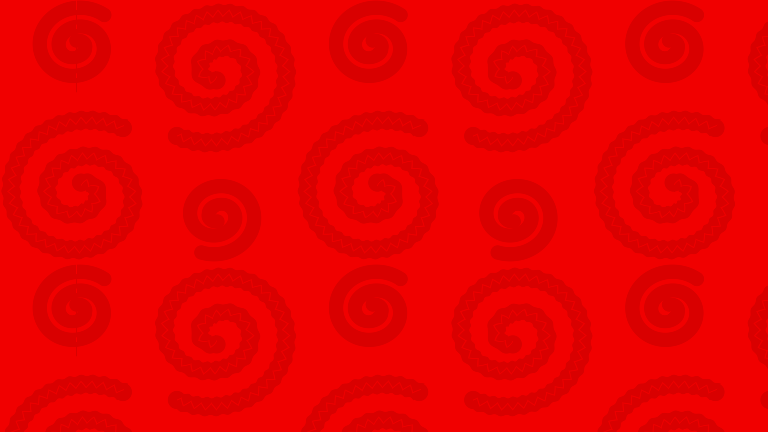
Reproduce this pattern procedurally as a Shadertoy shader.

```glsl
// Red tiled pattern of large zigzag-lined spirals and small plain spirals.

// Lengths are in units where the canvas is 432 high, measured from the top left.
const float CANVAS_HEIGHT = 432.0;
const vec2  TILE = vec2(296.3, 264.0);

const vec3 GROUND_RED = vec3(0.945, 0.0, 0.0);
const vec3 SPIRAL_RED = vec3(0.85, 0.0, 0.0);

const float OUTER_RADIUS = 76.0;   // radius at the top of the first turn
const float PITCH        = 36.0;   // radius lost per turn
const float CORE_RADIUS  = 14.0;   // radius at which the coil stops tightening
const float WIDENING     = 2.6;    // sideways stretch of each turn
const float INNER_TURN   = 2.0;    // turn at which the spiral ends

const float LARGE_HALF_WIDTH = 9.1;
const float SMALL_HALF_WIDTH = 7.2;
const float SMALL_SCALE      = 1.0 / 1.9;

const float TOOTH_LENGTH    = 11.0;
const float TOOTH_HEIGHT    = 3.2;
const float LINE_HALF_WIDTH = 0.55;
const float LINE_STRENGTH   = 0.8;
const float SCALLOP_HEIGHT  = 0.8;

const float TAU = 6.283185;

float spiralRadius(float turn) {
    return max(OUTER_RADIUS - PITCH * turn, CORE_RADIUS) - WIDENING * cos(2.0 * TAU * turn);
}

vec2 spiralPoint(float turn) {
    return -spiralRadius(turn) * vec2(sin(TAU * turn), cos(TAU * turn));
}

// Approximate arc length from the top of the first turn.
float spiralLength(float turn) {
    float coreTurn = (OUTER_RADIUS - CORE_RADIUS) / PITCH;
    float t = min(turn, coreTurn);
    return TAU * (OUTER_RADIUS * t - 0.5 * PITCH * t * t + CORE_RADIUS * (turn - t));
}

// x: signed offset from the nearest arm, y: length along it, z: distance to the round ends.
vec3 spiralCoords(vec2 q, float firstTurn) {
    float angle = atan(-q.x, -q.y) / TAU;
    float radius = length(q);
    vec3 result = vec3(1e3, 0.0, 0.0);
    for (int i = 0; i < 3; i++) {
        float turn = angle + float(i);
        float offset = radius - spiralRadius(turn);
        bool onArm = turn >= firstTurn && turn <= INNER_TURN;
        if (onArm && abs(offset) < abs(result.x)) {
            result.xy = vec2(offset, spiralLength(turn));
        }
    }
    result.z = min(distance(q, spiralPoint(firstTurn)), distance(q, spiralPoint(INNER_TURN)));
    return result;
}

// Position relative to the nearest repeat of a centre; facing -1 is a half turn.
vec2 repeatAround(vec2 p, vec2 centre, float facing) {
    return facing * (mod(p - centre + 0.5 * TILE, TILE) - 0.5 * TILE);
}

float coverage(float dist, float pixel) {
    return 1.0 - smoothstep(-0.5 * pixel, 0.5 * pixel, dist);
}

// Amount of dark red from a scalloped spiral with a light zigzag along its middle.
float largeSpiral(vec2 q, float firstTurn, float pixel) {
    vec3 c = spiralCoords(q, firstTurn);
    float phase = c.y / TOOTH_LENGTH;
    float scallop = SCALLOP_HEIGHT * cos(TAU * phase);
    float band = min(abs(c.x) - scallop, c.z) - LARGE_HALF_WIDTH;

    float zigzag = TOOTH_HEIGHT * (4.0 * abs(fract(phase) - 0.5) - 1.0);
    float slope = 4.0 * TOOTH_HEIGHT / TOOTH_LENGTH;
    float line = abs(c.x - zigzag) / sqrt(1.0 + slope * slope) - LINE_HALF_WIDTH;
    return coverage(band, pixel) * (1.0 - LINE_STRENGTH * coverage(line, pixel));
}

// Amount of dark red from a smooth, scaled-down spiral.
float smallSpiral(vec2 q, float firstTurn, float pixel) {
    vec3 c = spiralCoords(q / SMALL_SCALE, firstTurn);
    return coverage(min(abs(c.x), c.z) * SMALL_SCALE - SMALL_HALF_WIDTH, pixel);
}

void mainImage(out vec4 fragColor, in vec2 fragCoord) {
    float pixel = CANVAS_HEIGHT / iResolution.y;
    vec2 p = vec2(fragCoord.x, iResolution.y - fragCoord.y) * pixel;

    // Two upright and two half-turned spirals per tile
    float dark = largeSpiral(repeatAround(p, vec2(81.0, 194.0), 1.0), -0.09, pixel);
    dark = max(dark, largeSpiral(repeatAround(p, vec2(216.5, 69.0), -1.0), -0.085, pixel));
    dark = max(dark, smallSpiral(repeatAround(p, vec2(76.5, 46.5), 1.0), -0.115, pixel));
    dark = max(dark, smallSpiral(repeatAround(p, vec2(217.4, 215.5), -1.0), -0.065, pixel));

    fragColor = vec4(mix(GROUND_RED, SPIRAL_RED, dark), 1.0);
}
```
